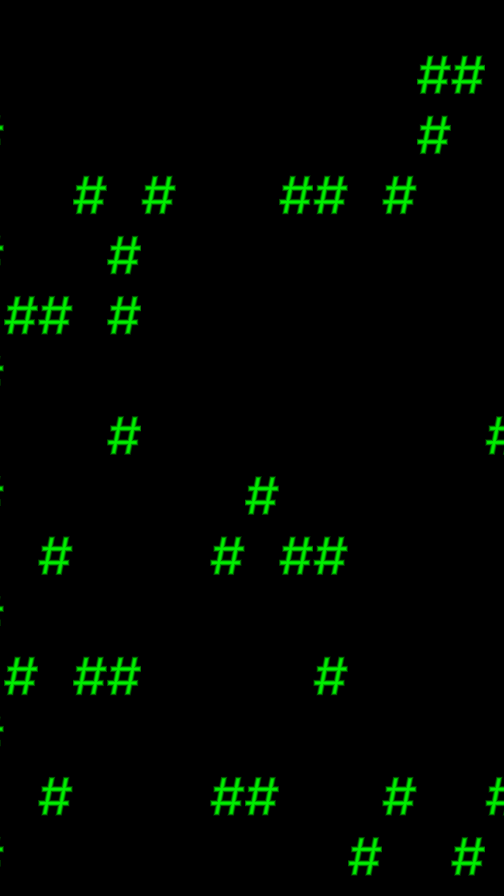
Reproduce this pattern procedurally as a Shadertoy shader.

```glsl
// Sparse terminal grid of slanted green hash signs on black, with a border column at the left.

// All lengths are fractions of the canvas height.
const vec3 INK = vec3(0.0, 0.94, 0.0);
const vec3 PAPER = vec3(0.0);
const vec2 CELL = vec2(0.0384, 0.0671);        // character pitch
const vec2 GRID_SHIFT = vec2(0.89, 0.257);     // grid offset in cells, from the top left
const float DENSE_CHANCE = 0.23;               // fill of odd rows
const float SPARSE_CHANCE = 0.05;              // fill of even rows
const float RUN_CHANCE = 0.4;                  // chance that a sign repeats to its right
const float HALF_STROKE = 0.0024;
const float SOFTNESS = 0.0019;
const float LEAN = 0.2;                        // slant of the upright strokes
const float UPRIGHT_OFFSET = 0.0078;
const float UPRIGHT_HALF = 0.0205;
const float BAR_OFFSET = 0.0078;
const float BAR_HALF = 0.0164;
const float BAR_SHIFT = 0.0018;                // upper bar moves right, lower bar left

float hash(vec2 p) {
    return fract(sin(dot(p, vec2(127.1, 311.7))) * 43758.5453);
}

// Distance to a hash sign centred on the origin
float hashSign(vec2 p) {
    float slanted = (p.x - LEAN * p.y) / sqrt(1.0 + LEAN * LEAN);
    float uprights = max(abs(abs(slanted) - UPRIGHT_OFFSET) - HALF_STROKE,
                         abs(p.y) - UPRIGHT_HALF);
    float bars = max(abs(abs(p.y) - BAR_OFFSET) - HALF_STROKE,
                     abs(p.x - sign(p.y) * BAR_SHIFT) - BAR_HALF);
    return min(uprights, bars);
}

// Whether a cell holds a sign; x counts rightwards, y counts downwards
bool isFilled(vec2 cell) {
    if (cell.y < 1.0) return false;
    bool denseRow = mod(cell.y, 2.0) > 0.5;
    if (cell.x < 1.0) return !denseRow;
    if (!denseRow) return hash(cell) < SPARSE_CHANCE;
    bool seeded = hash(cell) < DENSE_CHANCE;
    bool leftSeeded = cell.x > 1.0 && hash(cell - vec2(1.0, 0.0)) < DENSE_CHANCE;
    return seeded || (leftSeeded && hash(cell + 57.3) < RUN_CHANCE);
}

void mainImage(out vec4 fragColor, in vec2 fragCoord) {
    // Grid position measured from the top left corner
    vec2 uv = fragCoord / iResolution.y;
    vec2 grid = vec2(uv.x, 1.0 - uv.y) / CELL + GRID_SHIFT;
    vec2 cell = floor(grid);
    vec2 local = (grid - cell - 0.5) * CELL * vec2(1.0, -1.0);

    // Soft-edged sign in the filled cells
    float edge = max(SOFTNESS, 0.7 / iResolution.y);
    float ink = 1.0 - smoothstep(-edge, edge, hashSign(local));
    if (!isFilled(cell)) ink = 0.0;
    fragColor = vec4(mix(PAPER, INK, ink), 1.0);
}
```
